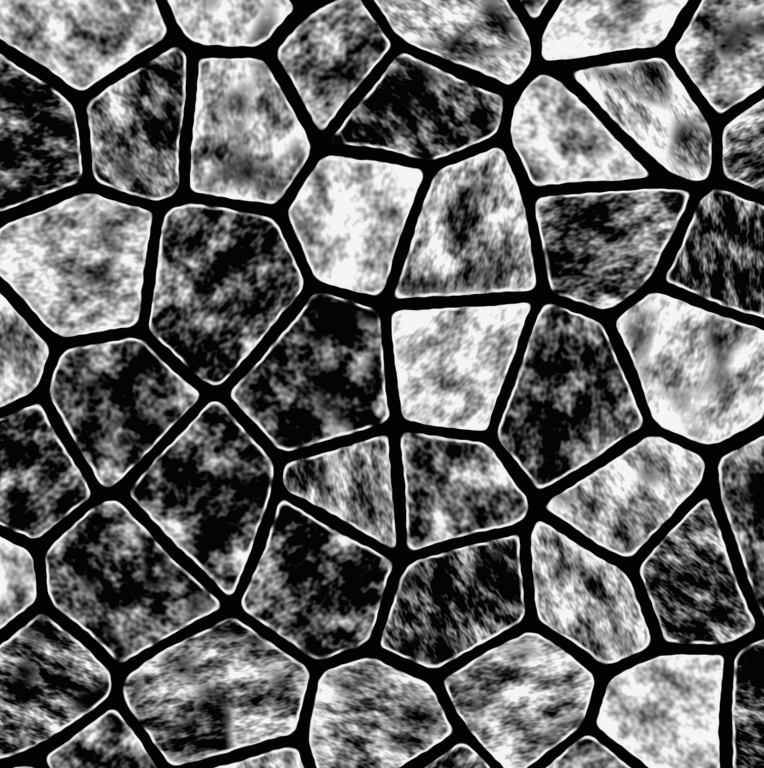
A WebGL 2 fragment shader for this texture map:

```glsl
#version 300 es
precision highp float;

// Irregular stone paving in black and white: staggered Voronoi stones parted by
// black joints, each with a chipped white rim and its own mottled, streaked tone.
// Joint distance comes from the Voronoi bisectors, surface from gradient noise.

uniform vec2 u_resolution;
out vec4 fragColor;

const vec2 GRID = vec2(5.5, 6.7);      // stones across and up the canvas
const float JITTER = 0.78;
const float JOINT_HALF_WIDTH = 0.0076;
const float RIM_WIDTH = 0.0045;
const float JOINT_TONE = 0.01;
const float RIM_TONE = 0.95;

vec2 hash2(vec2 p) {
    vec3 q = fract(p.xyx * vec3(0.1031, 0.1030, 0.0973));
    q += dot(q, q.yzx + 33.33);
    return fract((q.xx + q.yz) * q.zy);
}

mat2 rotation(float angle) {
    float c = cos(angle), s = sin(angle);
    return mat2(c, s, -s, c);
}

float cornerGradient(vec2 corner, vec2 offset) {
    float angle = 6.2832 * hash2(corner).x;
    return dot(vec2(cos(angle), sin(angle)), offset);
}

float gradientNoise(vec2 p) {
    vec2 i = floor(p), f = p - i;
    vec2 u = f * f * f * (f * (f * 6.0 - 15.0) + 10.0);
    vec2 e = vec2(1.0, 0.0);
    float low = mix(cornerGradient(i, f), cornerGradient(i + e, f - e), u.x);
    float high = mix(cornerGradient(i + e.yx, f - e.yx),
                     cornerGradient(i + 1.0, f - 1.0), u.x);
    return mix(low, high, u.y);
}

float fbm(vec2 p, float gain) {
    float sum = 0.0, amplitude = 0.4;
    for (int i = 0; i < 4; i++) {
        sum += amplitude * gradientNoise(p);
        p = rotation(0.5) * p * 2.05 + 17.3;
        amplitude *= gain;
    }
    return sum;
}

float smoothMin(float a, float b, float k) {
    float h = max(k - abs(a - b), 0.0) / k;
    return min(a, b) - 0.25 * h * h * k;
}

vec2 stoneCentre(vec2 cell) {
    vec2 stagger = vec2(0.5 * mod(cell.y, 2.0), 0.0);
    return (cell + 0.5 + stagger + JITTER * (hash2(cell + 41.0) - 0.5)) / GRID;
}

// Returns the stone's cell in xy and the distance to its rounded border in z.
vec3 nearestStone(vec2 p) {
    vec2 base = floor(p * GRID), stone = base, centre = p;
    float nearest = 1e3;
    for (int y = -2; y <= 2; y++)
    for (int x = -2; x <= 2; x++) {
        vec2 cell = base + vec2(x, y);
        vec2 c = stoneCentre(cell);
        float d = distance(p, c);
        if (d < nearest) { nearest = d; stone = cell; centre = c; }
    }
    float border = 1.0;
    for (int y = -2; y <= 2; y++)
    for (int x = -2; x <= 2; x++) {
        vec2 cell = stone + vec2(x, y);
        if (x == 0 && y == 0) continue;
        vec2 c = stoneCentre(cell);
        float d = dot(0.5 * (centre + c) - p, normalize(c - centre));
        border = smoothMin(border, d, 0.012);
    }
    return vec3(stone, border);
}

// Mottled grey of one stone; inset is the distance inward from its edge.
float stoneTone(vec2 p, vec2 stone, float inset) {
    vec2 character = hash2(stone + 7.0);
    vec2 weathering = hash2(stone + 93.0);
    vec2 q = rotation(3.1416 * character.y) * p + 5.0 * weathering;
    vec2 streaked = q * vec2(1.0, mix(1.1, 2.4, weathering.x * weathering.x));
    float mottle = fbm(streaked * 15.0, 0.78);
    float patches = smoothstep(0.08, 0.3, gradientNoise(q * 13.0) + 0.5 * mottle);
    float tone = 0.46 + 0.68 * (character.x - 0.5);
    tone += mix(2.2, 1.5, character.x) * mottle;
    tone -= 0.45 * patches * weathering.y;
    tone += 0.18 * exp(-inset / 0.016);
    return clamp(tone, 0.015, 0.96);
}

void main() {
    vec2 p = gl_FragCoord.xy / u_resolution.y;
    float pixel = 1.0 / u_resolution.y;

    // Bend the joints gently and chip their edges
    vec2 bend = vec2(gradientNoise(p * 9.0), gradientNoise(p * 9.0 + 50.0));
    vec3 stone = nearestStone(p + 0.006 * bend);
    float chips = gradientNoise(p * 75.0);
    float inset = stone.z - JOINT_HALF_WIDTH - 0.0016 * chips
                - 0.003 * gradientNoise(p * 12.0 + 20.0);

    // Stone face, broken bright rim, then the black joint
    float tone = stoneTone(p, stone.xy, inset);
    float rim = 1.0 - smoothstep(0.4 * RIM_WIDTH, 1.3 * RIM_WIDTH, inset);
    rim *= smoothstep(-0.45, 0.15, gradientNoise(p * 42.0 + 9.0));
    tone = mix(tone, RIM_TONE, rim);
    tone = mix(JOINT_TONE, tone, smoothstep(-pixel, pixel, inset));
    fragColor = vec4(vec3(tone), 1.0);
}
```
